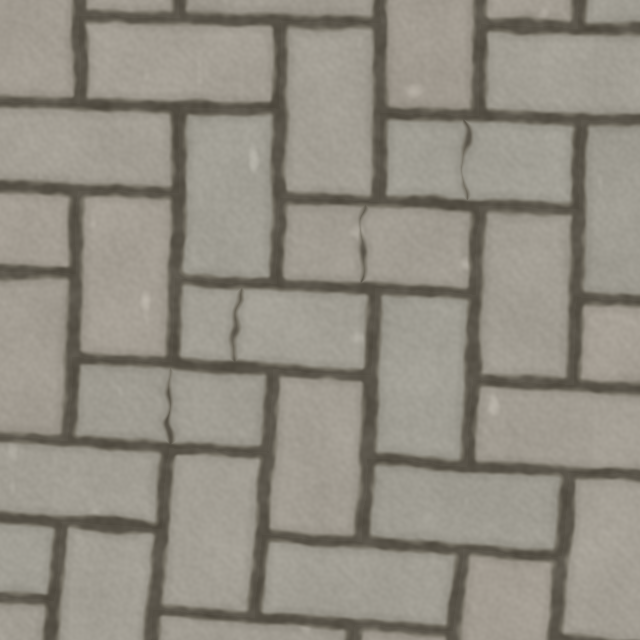
Reproduce this texture procedurally as a Shadertoy shader.

```glsl
vec2 hash2(vec2 c) {
    vec3 q = fract(c.xyx * vec3(.1031, .1030, .0973));
    q += dot(q, q.yzx + 33.33);
    return fract((q.xx + q.yz) * q.zy);
}

float cornerSlope(vec2 cell, vec2 offset) {
    float angle = 6.2832 * hash2(cell).x;
    return dot(vec2(cos(angle), sin(angle)), offset);
}

float gradientNoise(vec2 p) {
    vec2 c = floor(p), f = fract(p);
    vec2 u = f * f * f * (f * (f * 6. - 15.) + 10.);
    vec2 e = vec2(1, 0);
    return mix(mix(cornerSlope(c, f), cornerSlope(c + e, f - e), u.x),
               mix(cornerSlope(c + e.yx, f - e.yx), cornerSlope(c + 1., f - 1.), u.x), u.y);
}

// Canvas position to paving cells, undoing a slight tilt and perspective
vec2 toCells(vec2 p) {
    vec2 g = vec2(0);
    for (int n = 0; n < 5; n++) {
        g.x = (p.x - .431 - .0048 * g.y + .0009 * g.y * g.y) / .1563;
        g.y = (p.y - .556 + .0072 * g.x) / (.1341 + .0012 * g.x + .00104 * g.y);
    }
    return g;
}

float roundedBox(vec2 p, vec2 halfSize, float radius) {
    vec2 q = abs(p) - halfSize + radius;
    return length(max(q, 0.)) + min(max(q.x, q.y), 0.) - radius;
}

void mainImage(out vec4 fragColor, in vec2 fragCoord) {
    vec2 p = fragCoord / iResolution.xy;
    float blotch = gradientNoise(p * 8. + 3.);

    // Uneven brick outlines
    vec2 warp = .005 * vec2(gradientNoise(p * 13.), gradientNoise(p * 13. + 40.))
              + .0025 * vec2(gradientNoise(p * 42. + 9.), gradientNoise(p * 42. + 70.));
    vec2 grid = toCells(p + warp);

    // Herringbone: phases 0 and 1 lie flat, 2 and 3 are top and bottom of an upright
    vec2 cell = floor(grid);
    float phase = mod(cell.x - cell.y, 4.);
    bool flat_ = phase < 1.5;
    vec2 origin = cell;
    if (flat_) origin.x -= step(.5, phase);
    else origin.y -= 1. - step(2.5, phase);
    vec2 halfCells = flat_ ? vec2(1, .5) : vec2(.5, 1);
    vec2 cellSize = vec2(.1563, .1341);
    vec2 local = (grid - origin - halfCells) * cellSize;
    float d = roundedBox(local, halfCells * cellSize - vec2(.0122, .0102), .005);
    d += .005 * smoothstep(.2, .6, blotch);

    // Cracks across one diagonal run of flat bricks
    if (flat_ && origin.x == origin.y && abs(origin.y + .5) < 2.) {
        float place = .4 + .1 * cos(2.5 * (origin.y + 2.));
        float wander = .012 * gradientNoise(vec2(p.y * 28., origin.y + .5));
        float crackWidth = .0035 + .007 * gradientNoise(p * vec2(9, 24) + 17.);
        float across = (grid.x - origin.x - 2. * place) * cellSize.x + wander;
        d = max(d, crackWidth - abs(across));
    }

    // Brick face: tint, mottling, diagonal streaks and pale scuffs
    vec2 tint = hash2(origin + 31.) - .5;
    vec3 brick = vec3(.632, .614, .574) + .022 * tint.x + .012 * tint.y * vec3(1, -.3, -.5);
    vec2 diagonal = vec2(p.x + p.y, p.y - p.x);
    brick += .03 * gradientNoise(p * 11. + 5.)
           + .022 * gradientNoise(diagonal * vec2(65, 28))
           + .022 * gradientNoise(p * 110.);
    brick += .1 * smoothstep(.42, .68, gradientNoise(p * vec2(24, 18) + 60.));
    brick -= .035 * smoothstep(-.016, -.002, d);

    // Joint: brown soil with a darker core
    float core = smoothstep(-.001, .008, d + .005 * gradientNoise(p * 36. + 21.));
    vec3 joint = mix(vec3(.47, .45, .40), vec3(.35, .33, .29), core);
    joint += .05 * gradientNoise(p * 20. + 80.) + .035 * gradientNoise(p * 75.);
    joint -= flat_ ? .015 : 0.;

    fragColor = vec4(mix(brick, joint, smoothstep(-.004, .004, d)), 1);
}
```
